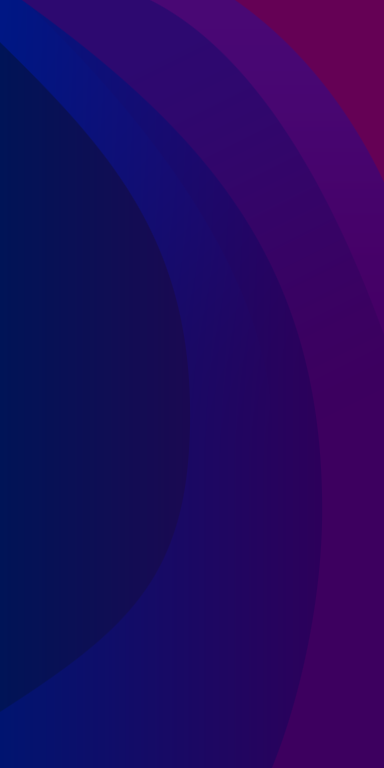
A Shadertoy shader for this background:

```glsl
#define NAVY_LEFT vec3(0.000, 0.078, 0.340)
#define NAVY_RIGHT vec3(0.105, 0.035, 0.320)
#define BLUE_LEFT vec3(0.000, 0.080, 0.440)
#define BLUE_RIGHT vec3(0.175, 0.000, 0.355)
#define PLUM_TOP vec3(0.175, 0.035, 0.440)
#define PLUM_LOW vec3(0.238, 0.000, 0.372)
#define VIOLET_TOP vec3(0.285, 0.030, 0.455)
#define VIOLET_LOW vec3(0.270, 0.000, 0.400)
#define MAGENTA vec3(0.395, 0.004, 0.335)
#define TOP_GLOW vec3(0.000, 0.005, 0.060)
#define FOLD_LIFT vec3(-0.008, 0.006, 0.018)

vec2 bezier(vec2 a, vec2 b, vec2 c, vec2 d, float t) {
    float s = 1.0 - t;
    return s * s * s * a + 3.0 * s * s * t * b + 3.0 * s * t * t * c + t * t * t * d;
}

// Horizontal position of a descending curve at height y, by bisection
float edgeAt(float y, vec2 a, vec2 b, vec2 c, vec2 d) {
    float low = 0.0, high = 1.0;
    for (int i = 0; i < 18; i++) {
        float mid = 0.5 * (low + high);
        if (bezier(a, b, c, d, mid).y > y) low = mid;
        else high = mid;
    }
    return bezier(a, b, c, d, 0.5 * (low + high)).x;
}

// Antialiased coverage of the area left of an edge
float leftOf(float edge, float x) {
    float side = edge - x;
    return clamp(0.5 + side / max(fwidth(side), 1e-5), 0.0, 1.0);
}

void mainImage(out vec4 fragColor, in vec2 fragCoord) {
    vec2 p = fragCoord / iResolution.xy;

    // Layer boundaries, from the right corner inwards
    float violetEdge = edgeAt(p.y, vec2(0.612, 1.0), vec2(0.781, 0.941),
                              vec2(0.911, 0.857), vec2(1.0, 0.763));
    float plumEdge = edgeAt(p.y, vec2(0.391, 1.0), vec2(0.677, 0.928),
                            vec2(0.872, 0.740), vec2(1.0, 0.564));
    float blueUpper = edgeAt(p.y, vec2(0.057, 1.0), vec2(0.552, 0.822),
                             vec2(0.839, 0.650), vec2(0.839, 0.336));
    float blueLower = edgeAt(p.y, vec2(0.839, 0.336), vec2(0.839, 0.219),
                             vec2(0.781, 0.089), vec2(0.708, 0.0));
    float foldEdge = edgeAt(p.y, vec2(0.060, 1.0), vec2(0.469, 0.805),
                            vec2(0.708, 0.609), vec2(0.708, 0.440));
    float navyUpper = edgeAt(p.y, vec2(0.0, 0.945), vec2(0.286, 0.805),
                             vec2(0.495, 0.688), vec2(0.495, 0.460));
    float navyLower = edgeAt(p.y, vec2(0.495, 0.460), vec2(0.495, 0.251),
                             vec2(0.339, 0.182), vec2(0.0, 0.073));
    float blueEdge = p.y > 0.336 ? blueUpper : blueLower;
    float navyEdge = p.y > 0.460 ? navyUpper : navyLower;

    // Gradient of each layer
    vec3 violet = mix(VIOLET_LOW, VIOLET_TOP, smoothstep(0.55, 1.0, p.y));
    vec3 plum = mix(PLUM_LOW, PLUM_TOP, smoothstep(0.3, 1.0, p.y - 0.25 * p.x + 0.1));
    vec3 blue = mix(BLUE_LEFT, BLUE_RIGHT, clamp(p.x / 0.84, 0.0, 1.0));
    blue += TOP_GLOW * smoothstep(0.5, 1.0, p.y);
    blue += FOLD_LIFT * leftOf(foldEdge, p.x) * smoothstep(0.4, 0.75, p.y);
    vec3 navy = mix(NAVY_LEFT, NAVY_RIGHT, clamp(p.x / 0.5, 0.0, 1.0));

    // Stack the layers
    vec3 color = mix(MAGENTA, violet, leftOf(violetEdge, p.x));
    color = mix(color, plum, leftOf(plumEdge, p.x));
    color = mix(color, blue, leftOf(blueEdge, p.x));
    color = mix(color, navy, leftOf(navyEdge, p.x));
    fragColor = vec4(color, 1.0);
}
```
